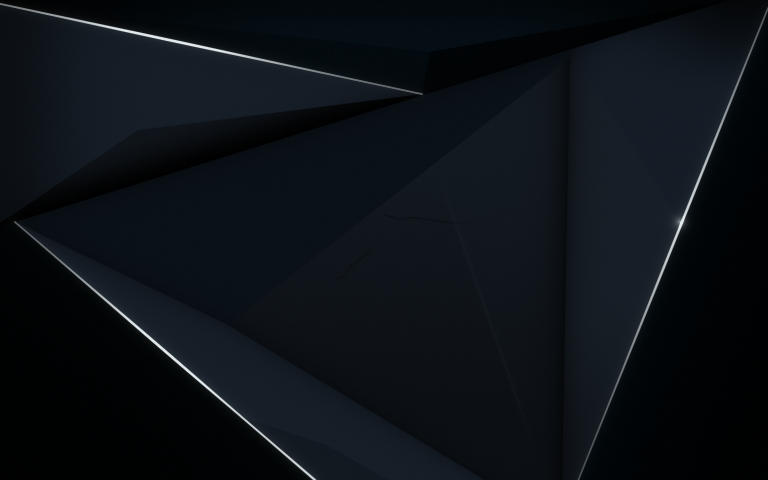
A Shadertoy shader for this background:

```glsl
// Dark folded navy panels with soft shadows and thin silver light streaks.
#define NAVY vec3(0.086, 0.118, 0.155)
#define SLATE vec3(0.066, 0.088, 0.114)
#define DEEP vec3(0.038, 0.066, 0.092)
#define TEAL vec3(0.016, 0.048, 0.070)
#define SILVER vec3(0.88, 0.91, 0.92)
#define SHADOW_WIDTH 0.025
#define STREAK_WIDTH 0.0027
#define GRAIN 0.004

// Corners of the panels, in canvas heights.
const vec2 LEFT_TOP = vec2(0.0, 0.992), NOTCH = vec2(0.879, 0.804);
const vec2 LEFT_TIP = vec2(0.031, 0.5375), RIDGE_END = vec2(1.52, 1.0);
const vec2 TOP_FOLD = vec2(0.896, 0.892), LEFT_FOLD = vec2(0.287, 0.729);
const vec2 LOW_FOLD = vec2(0.475, 0.323), LOW_END = vec2(1.01, 0.0);
const vec2 SEAM_TOP = vec2(1.1875, 0.9), SEAM_END = vec2(1.171, 0.0);
const vec2 RIGHT_TOP = vec2(1.6, 0.983), RIGHT_END = vec2(1.205, 0.0);
const vec2 GLINT = vec2(1.417, 0.5375), STREAK_END = vec2(0.656, 0.0);

float hash(vec2 p) {
    vec3 q = fract(vec3(p.xyx) * 0.1031);
    q += dot(q, q.yzx + 33.33);
    return fract((q.x + q.y) * q.z);
}

float noise(float x) {
    float f = fract(x);
    return mix(hash(vec2(floor(x), 7.0)), hash(vec2(floor(x) + 1.0, 7.0)), f);
}

// Signed distance to a line, positive on the left of a -> b.
float side(vec2 p, vec2 a, vec2 b) {
    vec2 d = normalize(b - a);
    return dot(p - a, vec2(-d.y, d.x));
}

float cover(float d) {
    float aa = 0.75 / iResolution.y;
    return smoothstep(-aa, aa, d);
}

// Brightness beside an edge that casts a shadow.
float shade(float d, float strength) {
    return 1.0 - strength * exp(-max(d, 0.0) / SHADOW_WIDTH);
}

// x: position along the segment, y: distance from it.
vec2 along(vec2 p, vec2 a, vec2 b) {
    vec2 d = b - a;
    float t = dot(p - a, d) / dot(d, d);
    return vec2(t, length(p - a - d * clamp(t, 0.0, 1.0)));
}

// Tapered bright line with a faint halo around its peak.
float streak(vec2 p, vec2 a, vec2 b, float peak, float spread, float base) {
    vec2 s = along(p, a, b);
    float power = base + (1.0 - base) * exp(-pow((s.x - peak) / spread, 2.0));
    float w = STREAK_WIDTH * (0.25 + 0.75 * power);
    float core = 1.0 - smoothstep(w * 0.4, w + 0.8 / iResolution.y, s.y);
    return power * (core + 0.13 * exp(-s.y / 0.008));
}

// Faint wandering hairline.
float crack(vec2 p, vec2 a, vec2 b) {
    vec2 s = along(p, a, b);
    float d = abs(side(p, a, b) + 0.024 * (noise(s.x * 6.0) - 0.5));
    float inside = step(0.0, s.x) * step(s.x, 1.0);
    return inside * (1.0 - smoothstep(0.0008, 0.003, d)) * noise(s.x * 9.0 + 4.0);
}

// Panels under the long ridge.
vec3 lowerPanels(vec2 p, float ridge) {
    float low = max(side(p, LEFT_TIP, LOW_FOLD), side(p, LOW_FOLD, LOW_END));
    float seam = side(p, SEAM_END, SEAM_TOP);
    float fold = side(p, LOW_FOLD, vec2(1.115, 0.823));

    // Lower strip with its dim facet.
    float facet = max(side(p, vec2(0.42, 0.22), vec2(0.68, 0.073)),
                      side(p, vec2(0.68, 0.073), vec2(0.9, 0.0)));
    vec3 col = NAVY * mix(0.82, 1.0, cover(facet)) * shade(-low, 0.25);

    // Middle slab, crease and hairlines.
    vec3 slab = SLATE * mix(0.72, 1.12, smoothstep(0.0, 0.75, p.y));
    float crease = side(p, vec2(1.125, 0.031), vec2(0.906, 0.656));
    float reach = smoothstep(0.03, 0.2, p.y) * (1.0 - smoothstep(0.5, 0.66, p.y));
    slab += 0.024 * reach * exp(-abs(crease) / 0.0025);
    slab *= 1.0 - 0.06 * reach * cover(crease);
    slab *= 1.0 - 0.4 * crack(p, vec2(0.80, 0.555), vec2(0.98, 0.535));
    slab *= 1.0 - 0.4 * crack(p, vec2(0.70, 0.42), vec2(0.78, 0.49));
    slab *= shade(seam, 0.6) * shade(low, 0.3);

    // Deep triangle with a paler upper strip.
    float strip = side(p, LEFT_TIP, vec2(0.448, 0.667));
    strip = min(strip, side(p, vec2(0.35, 0.655), vec2(1.03, 0.757)));
    vec3 deep = mix(DEEP, DEEP * 1.22, cover(strip)) * shade(low, 0.2);
    col = mix(col, mix(slab, deep, cover(fold)), cover(low));

    // Right wing.
    float wingFold = side(p, GLINT, SEAM_TOP);
    vec3 wing = NAVY * mix(vec3(1.04, 1.0, 0.97), vec3(0.92, 0.95, 0.97), cover(-wingFold));
    wing *= mix(0.72, 1.0, smoothstep(0.0, 0.4, p.y)) * shade(-seam, 0.4);
    wing *= 1.0 - 0.75 * smoothstep(0.78, 1.02, p.y) * smoothstep(1.25, 1.55, p.x);
    col = mix(col, wing, cover(-seam));
    return col * shade(-ridge, 0.25);
}

// Panels over the long ridge.
vec3 upperPanels(vec2 p, float ridge) {
    float fold = max(side(p, vec2(0.0, 0.535), LEFT_FOLD), side(p, LEFT_FOLD, NOTCH));
    vec3 under = SLATE * 0.9 * smoothstep(-0.01, 0.09, ridge);
    vec3 left = mix(under, NAVY * mix(0.8, 1.0, smoothstep(0.0, 0.35, p.x)), cover(fold));
    left *= mix(0.65, 1.0, smoothstep(0.0, 0.2, p.x));

    float topFold = min(side(p, LEFT_TOP, TOP_FOLD), side(p, TOP_FOLD, RIDGE_END));
    float split = side(p, NOTCH, TOP_FOLD);
    vec3 top = mix(TEAL * 0.35, TEAL * 0.85, cover(split));
    top = mix(top, TEAL * 1.15, cover(topFold));
    top *= smoothstep(-0.1, 0.65, p.x) * (1.0 - 0.6 * smoothstep(1.0, 1.5, p.x));
    top *= 1.0 - 0.4 * smoothstep(0.93, 1.0, p.y);
    float lid = side(p, LEFT_TOP, NOTCH);
    return mix(left * shade(-lid, 0.15), top, cover(lid)) * shade(ridge, 0.5);
}

void mainImage(out vec4 fragColor, in vec2 fragCoord) {
    vec2 p = fragCoord / iResolution.xy * vec2(1.6, 1.0);
    float ridge = side(p, LEFT_TIP, RIDGE_END);
    float leftEdge = side(p, LEFT_TIP, STREAK_END);
    float rightEdge = side(p, RIGHT_END, RIGHT_TOP);

    // Near-black surroundings, then the panels.
    vec3 leftVoid = vec3(0.003, 0.014, 0.018) * exp(-max(-leftEdge, 0.0) * 4.0);
    vec3 rightVoid = vec3(0.004, 0.026, 0.042) * exp(-max(-rightEdge, 0.0) * 7.0);
    vec3 col = mix(leftVoid, lowerPanels(p, ridge), cover(leftEdge));
    col = mix(col, upperPanels(p, ridge), cover(ridge));
    col = mix(col, rightVoid, cover(-rightEdge));

    // Light streaks and the glint.
    float light = streak(p, LEFT_TOP, NOTCH, 0.4, 0.28, 0.35);
    light += streak(p, LEFT_TIP, STREAK_END, 0.5, 0.28, 0.3);
    light += 0.5 * streak(p, LEFT_TIP, STREAK_END, 1.0, 0.25, 0.0);
    light += 0.8 * streak(p, RIGHT_END, RIGHT_TOP, 0.55, 0.3, 0.3);
    light += 0.6 * exp(-length(p - GLINT) / 0.007);
    col = mix(col, SILVER, clamp(light, 0.0, 1.0));

    col += GRAIN * (hash(floor(p * 320.0)) - 0.5);
    fragColor = vec4(max(col, 0.0), 1.0);
}
```
